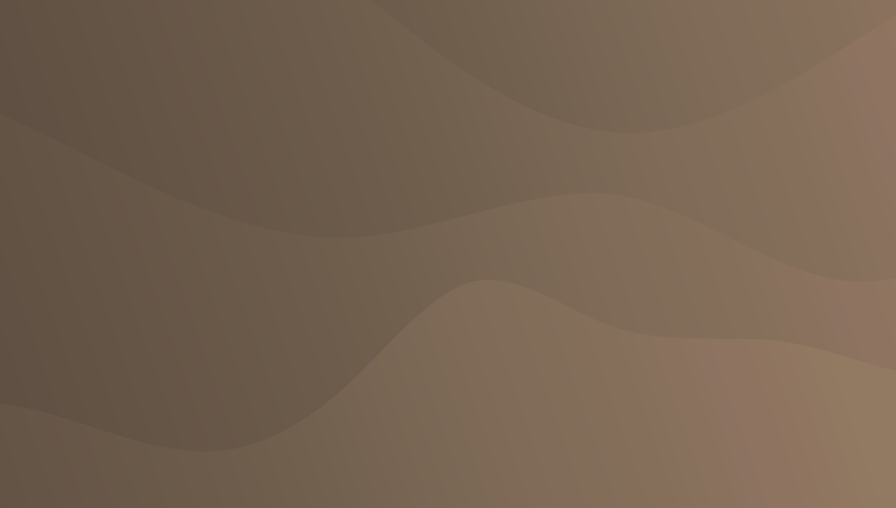
Give the GLSL for this background, as a WebGL 2 fragment shader.

```glsl
#version 300 es
precision highp float;
// Layered brown waves, each shaded by the same slanted colour ramp.

uniform vec2 u_resolution;
out vec4 fragColor;

const vec3 UMBER = vec3(0.376, 0.314, 0.263);
const vec3 BARK  = vec3(0.427, 0.361, 0.294);
const vec3 TAUPE = vec3(0.500, 0.420, 0.345);
const vec3 CLAY  = vec3(0.525, 0.438, 0.358);
const vec3 ROSE  = vec3(0.550, 0.447, 0.376);
const vec3 SAND  = vec3(0.573, 0.475, 0.380);

// Blend in the next colour of a ramp between two positions
vec3 stopTo(vec3 base, vec3 next, float from, float to, float t) {
    return mix(base, next, clamp((t - from) / (to - from), 0.0, 1.0));
}

vec3 ramp(float t) {
    vec3 c = stopTo(UMBER, BARK, -0.13, 0.24, t);
    c = stopTo(c, TAUPE, 0.24, 0.58, t);
    c = stopTo(c, CLAY, 0.58, 0.74, t);
    c = stopTo(c, ROSE, 0.74, 0.82, t);
    return stopTo(c, SAND, 0.82, 0.97, t);
}

// Slanted gradient, shifted along the ramp for each layer
vec3 layerColor(vec2 uv, float shift) {
    return ramp(uv.x + 0.2 * uv.y + shift);
}

// Cubic span between knots (x, height, slope); keeps the earlier height before it
float span(float earlier, float x, vec3 a, vec3 b) {
    float width = b.x - a.x;
    float s = (x - a.x) / width;
    float ease = s * s * (3.0 - 2.0 * s);
    float bend = s * (1.0 - s) * ((1.0 - s) * a.z - s * b.z);
    return x < a.x ? earlier : mix(a.y, b.y, ease) + width * bend;
}

float upperBowl(float x) {
    vec3 low = vec3(0.703, 0.738, 0.0);
    float y = span(2.0, x, vec3(0.414, 1.0, -1.45), low);
    return span(y, x, low, vec3(1.0, 0.972, 1.15));
}

float middleWave(float x) {
    vec3 dip = vec3(0.378, 0.532, 0.0);
    vec3 crest = vec3(0.664, 0.620, 0.0);
    vec3 trough = vec3(0.963, 0.445, 0.0);
    float y = span(0.0, x, vec3(0.0, 0.776, -0.80), dip);
    y = span(y, x, dip, crest);
    y = span(y, x, crest, trough);
    return span(y, x, trough, vec3(1.0, 0.452, 0.25));
}

float lowerWave(float x) {
    vec3 dip = vec3(0.230, 0.111, 0.0);
    vec3 rise = vec3(0.404, 0.270, 1.77);
    vec3 crest = vec3(0.544, 0.449, 0.0);
    vec3 fall = vec3(0.664, 0.371, -0.80);
    vec3 shelf = vec3(0.768, 0.334, -0.05);
    vec3 lip = vec3(0.846, 0.332, -0.04);
    float y = span(0.0, x, vec3(0.0, 0.205, -0.18), dip);
    y = span(y, x, dip, rise);
    y = span(y, x, rise, crest);
    y = span(y, x, crest, fall);
    y = span(y, x, fall, shelf);
    y = span(y, x, shelf, lip);
    return span(y, x, lip, vec3(1.0, 0.270, -0.44));
}

// Soft coverage below a wave edge
float below(float y, float edge, float blur) {
    return smoothstep(-blur, blur, edge - y);
}

void main() {
    vec2 uv = gl_FragCoord.xy / u_resolution;
    float blur = 0.8 / u_resolution.y;

    // Paint from the top layer down to the foreground
    vec3 color = layerColor(uv, -0.40);
    color = mix(color, layerColor(uv, -0.305), below(uv.y, upperBowl(uv.x), blur));
    color = mix(color, layerColor(uv, -0.19), below(uv.y, middleWave(uv.x), blur));
    color = mix(color, layerColor(uv, -0.027), below(uv.y, lowerWave(uv.x), blur));
    fragColor = vec4(color, 1.0);
}
```
